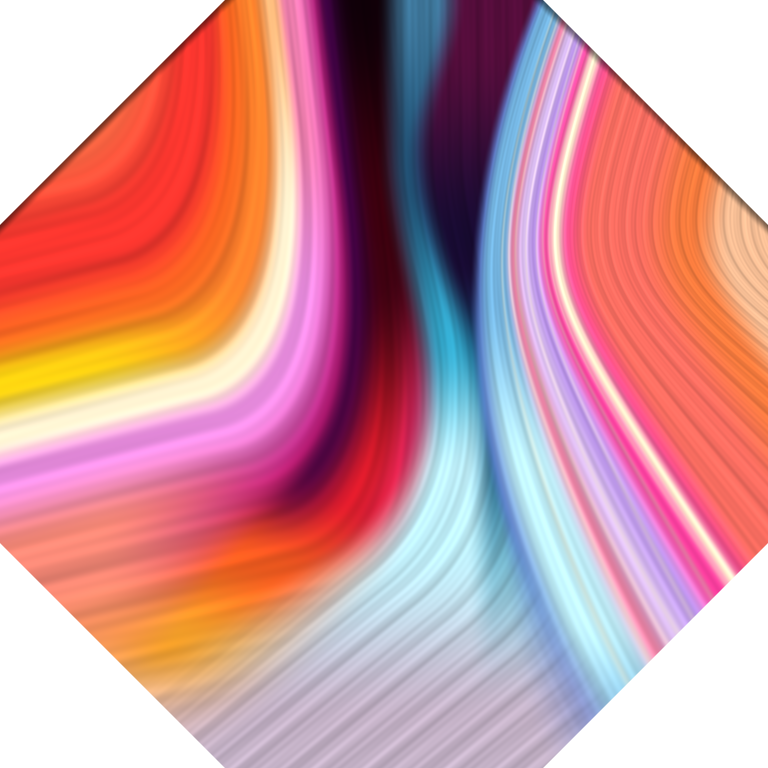
Reproduce this background procedurally as a WebGL 2 fragment shader.

```glsl
#version 300 es
precision highp float;
// Silky ribbons of light inside a clipped diamond on white.
// Each ribbon family is a smooth scalar field (bent hook, S-shaped stream,
// right-hand fan) coloured across by soft ramps and combed with layered sines.
#define DIAMOND_RADIUS 0.7071
#define SHADOW_WIDTH 0.012
#define STREAK_GAIN 0.045
#define HOOK_BEND 0.16
#define STREAM_BEND 0.10
#define STRAND_COUNT 7

uniform vec2 u_resolution;
out vec4 fragColor;

const vec3 CREAM = vec3(1.0, 0.95, 0.82);
const vec3 YELLOW = vec3(0.95, 0.80, 0.06);
const vec3 ORANGE = vec3(0.98, 0.50, 0.17);
const vec3 RED = vec3(0.97, 0.21, 0.18);
const vec3 CORAL = vec3(0.98, 0.43, 0.38);
const vec3 ORCHID = vec3(0.95, 0.57, 0.91);
const vec3 HOT_PINK = vec3(0.98, 0.24, 0.62);
const vec3 PLUM = vec3(0.25, 0.01, 0.27);
const vec3 SKY = vec3(0.45, 0.70, 0.87);
const vec3 ICE = vec3(0.75, 0.94, 0.98);
const vec3 MIST = vec3(0.76, 0.69, 0.77);

// Smooth minimum: joins two straight fields with a rounded bend.
float bend(float a, float b, float k) {
    float h = max(k - abs(a - b), 0.0) / k;
    return min(a, b) - 0.25 * k * h * h;
}

float falling(float a, float b, float x) { return 1.0 - smoothstep(a, b, x); }

float bump(float x, float center, float width) {
    float q = (x - center) / width;
    return exp(-q * q);
}

// Fine combed fibres running along the level lines of a field.
float fibres(float f, float along) {
    float sum = 0.0, freq = 190.0;
    for (int i = 0; i < 4; i++) {
        float k = float(i);
        sum += sin(f * freq + 2.0 * sin(along * (3.0 + k) + k * 2.1)) / (1.0 + 0.4 * k);
        freq *= 1.63;
    }
    return sum;
}

// Dark centre warming to red, then orange, toward the lower left.
vec3 coreColor(vec2 p) {
    vec3 c = mix(vec3(0.06, 0.0, 0.03), vec3(0.23, 0.0, 0.05), smoothstep(0.0, 0.28, p.y));
    c = mix(c, vec3(0.90, 0.11, 0.15), smoothstep(0.36, 0.65, p.y));
    float warm = p.y - 0.35 * p.x;
    c = mix(c, vec3(0.96, 0.36, 0.12), smoothstep(0.49, 0.62, warm));
    c = mix(c, vec3(0.95, 0.62, 0.16), smoothstep(0.61, 0.75, warm));
    return mix(c, vec3(0.90, 0.70, 0.58), smoothstep(0.76, 0.88, warm));
}

// Fiery hook: s is positive inside, negative in the pink outer bands.
vec3 hookColor(vec2 p, float s) {
    float left = falling(0.12, 0.42, p.x);
    vec3 outer = mix(vec3(0.72, 0.10, 0.48), vec3(0.96, 0.53, 0.46), left);
    vec3 c = mix(outer, ORCHID, smoothstep(-0.062, -0.022, s));
    c = mix(c, vec3(0.96, 0.46, 0.55), 0.6 * falling(0.15, 0.4, p.y) * smoothstep(-0.06, -0.02, s));
    c = mix(c, mix(vec3(0.98, 0.72, 0.48), CREAM, smoothstep(0.0, 0.3, p.y)), smoothstep(-0.018, 0.0, s));
    c = mix(c, mix(ORANGE, YELLOW, smoothstep(0.34, 0.5, p.y) * left), smoothstep(0.004, 0.027, s));
    c = mix(c, vec3(0.98, 0.40, 0.13), smoothstep(0.034, 0.060, s));
    c = mix(c, RED, smoothstep(0.055, 0.085, s));
    return mix(c, vec3(0.98, 0.42, 0.27), smoothstep(0.105, 0.155, s));
}

vec3 streamColor(float y) {
    vec3 c = mix(vec3(0.24, 0.46, 0.60), vec3(0.13, 0.33, 0.47), smoothstep(0.0, 0.22, y));
    c = mix(c, vec3(0.20, 0.66, 0.80), smoothstep(0.24, 0.46, y));
    c = mix(c, ICE, smoothstep(0.44, 0.62, y));
    return mix(c, MIST, smoothstep(0.70, 0.94, y));
}

vec3 voidColor(float y) {
    vec3 c = mix(vec3(0.33, 0.05, 0.23), vec3(0.09, 0.04, 0.19), smoothstep(0.05, 0.32, y));
    c = mix(c, vec3(0.06, 0.29, 0.43), smoothstep(0.34, 0.5, y));
    return mix(c, vec3(0.32, 0.60, 0.70), smoothstep(0.5, 0.75, y));
}

// Fan: t runs from the blue edge (0) to the white line (1), d lies beyond it.
vec3 fanColor(float y, float t, float d) {
    vec3 c = mix(SKY, ICE, smoothstep(0.38, 0.62, y) * falling(0.8, 1.0, y));
    c = mix(vec3(0.36, 0.49, 0.80), c, smoothstep(0.0, 0.14, t));
    c = mix(c, vec3(0.84, 0.73, 0.93), smoothstep(0.32, 0.52, t));
    c = mix(c, vec3(0.72, 0.55, 0.95), 0.8 * bump(t, 0.72, 0.08));
    c = mix(c, vec3(0.96, 0.45, 0.58), 0.8 * bump(t, 0.45, 0.06));
    c = mix(c, HOT_PINK, smoothstep(0.72, 0.87, t));
    c = mix(c, CORAL, smoothstep(0.0, 0.045, d));
    c = mix(c, vec3(0.96, 0.48, 0.24), smoothstep(0.10, 0.17, d));
    c = mix(c, vec3(0.96, 0.74, 0.58), smoothstep(0.175, 0.225, d));
    for (int i = 0; i < STRAND_COUNT; i++) {
        float k = float(i);
        float place = 0.28 + 0.11 * k + 0.025 * sin(k * 4.7 + y * 5.0);
        c = mix(c, CREAM, 0.32 * bump(t, place, 0.018));
    }
    return mix(c, CREAM, bump(d, 0.0, 0.009));
}

void main() {
    vec2 uv = gl_FragCoord.xy / u_resolution;
    vec2 p = vec2(uv.x, 1.0 - uv.y);
    float y = p.y;

    // Hook and its purple rim over the core
    float hook = bend(0.355 + 0.12 * y - p.x, 0.42 * (0.573 - 0.25 * p.x - y), HOOK_BEND);
    float left = falling(0.1, 0.42, p.x);
    float reach = mix(0.060, 0.125, left), soft = mix(0.010, 0.045, left);
    vec3 col = coreColor(p);
    col = mix(col, PLUM, 0.9 * bump(hook, -0.068, 0.018) * smoothstep(0.27, 0.42, p.x));
    col = mix(col, hookColor(p, hook), smoothstep(-reach - soft, -reach + soft, hook));
    float comb = fibres(hook, p.x + y);

    // Cool stream, with a magenta fringe on its warm side
    float wall = 0.512 + 0.045 * smoothstep(0.2, 0.5, y);
    float stream = bend(wall - p.x, 0.7 * (1.11 - 0.82 * p.x - y), STREAM_BEND);
    float spread = 0.022 + 0.055 * smoothstep(0.6, 0.95, y);
    float inStream = falling(-spread, spread, stream);
    col = mix(col, vec3(0.78, 0.16, 0.46), 0.6 * bump(stream, 0.012, 0.025) * bump(y, 0.56, 0.13));
    col = mix(col, streamColor(y), inStream);
    comb = mix(comb, fibres(stream, y), inStream);

    // Shadowed gap right of the stream
    float rim = 0.545 + 0.08 * smoothstep(0.2, 0.55, y) + 0.04 * falling(0.0, 0.2, y);
    float gap = smoothstep(-0.018, 0.022, p.x - rim) * falling(0.62, 0.92, y);
    col = mix(col, voidColor(y), gap);

    // Right-hand fan
    float q = y - 0.35;
    float whiteLine = 0.665 + 0.17 * q + 0.52 * sqrt(q * q + 0.0144);
    float slope = 0.17 + 0.52 * q / sqrt(q * q + 0.0144);
    float blueEdge = 0.62 + 0.5 * (y - 0.4) * (y - 0.4);
    float t = (p.x - blueEdge) / (whiteLine - blueEdge);
    float d = (p.x - whiteLine) / sqrt(1.0 + slope * slope);
    float feather = 0.009 + 0.08 * smoothstep(0.65, 1.0, y);
    float inFan = smoothstep(-feather, feather, p.x - blueEdge);
    col = mix(col, fanColor(y, t, d), inFan);
    comb = mix(comb, fibres(t * 0.17, y), inFan);
    col *= 1.0 + STREAK_GAIN * comb;

    // Diamond clip with shaded upper sides
    vec2 c = abs(p - 0.5);
    float inside = (DIAMOND_RADIUS - c.x - c.y) * 0.7071;
    col *= mix(1.0, mix(0.5, 1.0, smoothstep(0.0, SHADOW_WIDTH, inside)), step(y, 0.5));
    float aa = 0.75 / min(u_resolution.x, u_resolution.y);
    col = mix(vec3(1.0), col, smoothstep(-aa, aa, inside));
    fragColor = vec4(clamp(col, 0.0, 1.0), 1.0);
}
```
